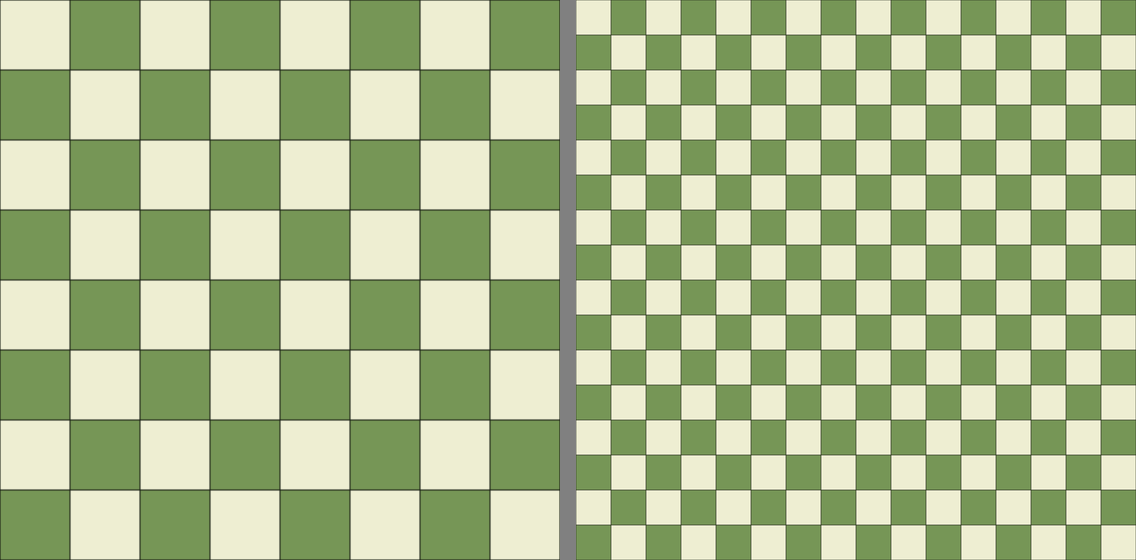
Left: one tile. Right: repeated 2 by 2.
Reproduce this pattern procedurally as a WebGL 1 fragment shader.

```glsl
precision highp float;
// A flat checkerboard of cream and green squares, eight by eight,
// ruled with hairlines along every cell edge. Signed distances to the
// edges give both the antialiased checks and the line coverage.

uniform vec2 u_resolution;

const float CELLS = 8.0;          // squares across and down (even, so it tiles)
const float LINE_WIDTH = 0.0018;  // as a share of the canvas
const vec3 CREAM = vec3(0.932, 0.932, 0.824);
const vec3 GREEN = vec3(0.463, 0.588, 0.337);
const vec3 LINE_COLOR = vec3(0.08, 0.10, 0.06);

// Distance to the nearest cell edge, positive in even cells, negative in odd.
vec2 signedEdgeDistance(vec2 uv) {
  vec2 cell = uv * CELLS;
  vec2 parity = 1.0 - 2.0 * mod(floor(cell), 2.0);
  vec2 local = fract(cell);
  return parity * min(local, 1.0 - local) / CELLS;
}

// Share of a pixel covered by a line centred at distance zero.
vec2 lineCoverage(vec2 dist, vec2 pixel) {
  vec2 cover = (0.5 * LINE_WIDTH - dist) / pixel + 0.5;
  return clamp(cover, vec2(0.0), min(vec2(1.0), LINE_WIDTH / pixel));
}

void main() {
  vec2 pixel = 1.0 / u_resolution;
  vec2 edge = signedEdgeDistance(gl_FragCoord.xy * pixel);

  // Squares: equal parity is green, so the lower left square is green.
  vec2 side = clamp(2.0 * edge / pixel, -1.0, 1.0);
  vec3 color = mix(CREAM, GREEN, 0.5 + 0.5 * side.x * side.y);

  // Hairlines in both directions, not doubled where they cross.
  vec2 rule = lineCoverage(abs(edge), pixel);
  float ink = 1.0 - (1.0 - rule.x) * (1.0 - rule.y);
  gl_FragColor = vec4(mix(color, LINE_COLOR, ink), 1.0);
}
```
